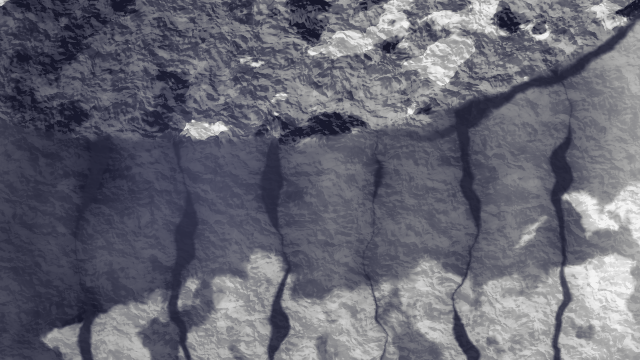
This texture is drawn by a WebGL 1 fragment shader. Its source:

```glsl
precision highp float;
uniform vec2 u_resolution;

const vec3 COOL_SHADOW = vec3(-0.012, -0.008, 0.065);
const vec3 VIOLET_HAZE = vec3(0.31, 0.32, 0.45);
const float CREVICE_TONE = 0.15;
const float PALE_TONE = 0.76;

vec2 hash2(vec2 p) {
  p = vec2(dot(p, vec2(127.1, 311.7)), dot(p, vec2(269.5, 183.3)));
  return fract(sin(p) * 43758.5);
}

mat2 rotation(float a) {
  return mat2(cos(a), sin(a), -sin(a), cos(a));
}

float cornerSlope(vec2 cell, vec2 offset) {
  return dot(hash2(cell) * 2.0 - 1.0, offset);
}

float gradientNoise(vec2 p) {
  vec2 i = floor(p), f = fract(p), e = vec2(1.0, 0.0);
  vec2 u = f * f * f * (f * (f * 6.0 - 15.0) + 10.0);
  float low = mix(cornerSlope(i, f), cornerSlope(i + e.xy, f - e.xy), u.x);
  float high = mix(cornerSlope(i + e.yx, f - e.yx), cornerSlope(i + e.xx, f - e.xx), u.x);
  return mix(low, high, u.y);
}

float fbm(vec2 p) {
  float sum = 0.0, amp = 0.6;
  mat2 turn = rotation(0.6);
  for (int i = 0; i < 5; i++) {
    sum += amp * gradientNoise(p);
    p = turn * p * 2.03 + 17.3;
    amp *= 0.5;
  }
  return sum;
}

// Flat chips: a random tone per cell, softened at the cell borders
float chips(vec2 p) {
  vec2 base = floor(p);
  float near = 9.0, next = 9.0, tone = 0.0;
  for (int y = -1; y <= 1; y++) {
    for (int x = -1; x <= 1; x++) {
      vec2 cell = base + vec2(float(x), float(y));
      float d = length(cell + hash2(cell) - p);
      if (d < near) {
        next = near;
        near = d;
        tone = hash2(cell + 41.7).x - 0.5;
      } else {
        next = min(next, d);
      }
    }
  }
  return tone * smoothstep(0.0, 0.16, next - near);
}

// Surface height with sharp creases
float relief(vec2 p) {
  return fbm(p * 7.0) - 0.6 * abs(fbm(p * vec2(11.0, 15.0) + 5.0));
}

float sideLight(vec2 p, vec2 toLight) {
  vec2 e = toLight * 0.0025;
  float slope = (relief(p - e) - relief(p + e)) * 40.0;
  return slope / (1.0 + abs(slope));
}

// Distance to one winding upright crevice of varying width
float crevice(vec2 p, float id) {
  float x = 0.25 + 0.262 * id + 0.026 * sin(p.y * 13.0 + id * 2.4);
  x += 0.07 * gradientNoise(vec2(p.y * 4.0, id * 7.3 + 0.5));
  x += 0.025 * gradientNoise(vec2(p.y * 15.0, id * 3.1 + 0.5));
  float swell = gradientNoise(vec2(p.y * 5.0 + 2.0, id * 5.7 + 0.5));
  return abs(p.x - x) - mix(-0.003, 0.025, smoothstep(-0.3, 0.35, swell));
}

float ceilingLine(float x) {
  float d = x - 0.72;
  return 0.6 + d * d * (d > 0.0 ? 0.32 : 0.12);
}

float glow(vec2 p, vec2 center, vec2 size) {
  vec2 d = (p - center) / size;
  return exp(-dot(d, d));
}

void main() {
  vec2 p = gl_FragCoord.xy / u_resolution.y;
  p.x *= 1.7778 * u_resolution.y / u_resolution.x;
  float grain = fbm(p * 9.0 + 3.0);
  vec2 warped = p + 0.035 * vec2(grain, fbm(p * 9.0 + 31.0));
  vec2 streaked = rotation(-0.35) * warped;

  // Zones: rough ceiling, smooth wall, pale ground
  float aboveLine = p.y - ceilingLine(p.x) + 0.06 * grain;
  float ceiling = smoothstep(-0.012, 0.012, aboveLine);
  float groundLine = 0.1 + 0.14 * smoothstep(0.0, 0.6, p.x) + 0.24 * smoothstep(1.35, 1.62, p.x);
  float ground = 1.0 - smoothstep(-0.012, 0.015, p.y - groundLine - 0.28 * fbm(warped * 3.5));
  ground *= smoothstep(-0.16, -0.03, fbm(streaked * 6.0 + 9.0)) * smoothstep(0.0, 0.14, p.x);

  // Wall and ground tones
  float wall = 0.26 + 0.14 * smoothstep(0.05, 1.0, p.x) + 0.06 * smoothstep(1.0, 1.7, p.x);
  wall += 0.16 * smoothstep(1.58, 1.78, p.x) + 0.12 * gradientNoise(warped * 4.5);
  float tone = mix(wall, 0.62 + 0.05 * p.x, ground);

  // Crevices with rounded shoulders
  float gap = 1.0;
  for (int i = 0; i < 6; i++) {
    gap = min(gap, crevice(warped, float(i)));
  }
  tone -= 0.11 * exp(-22.0 * max(gap, 0.0));
  float dark = 1.0 - smoothstep(-0.004, 0.008, gap);
  float overhang = 1.0 - smoothstep(0.008, 0.03, abs(aboveLine + 0.03 + 0.12 * gradientNoise(p * 5.0)));
  dark = max(dark, overhang * smoothstep(0.95, 1.35, p.x));
  tone = mix(tone, CREVICE_TONE, 0.9 * dark);

  // Ceiling with pale flakes and dark hollows
  float rough = mix(0.27, 0.47, smoothstep(0.05, 1.0, p.x));
  float flakes = fbm(streaked * vec2(6.0, 9.0)) - 0.22 + 0.22 * glow(p, vec2(1.25, 0.93), vec2(0.45, 0.2));
  float hollows = fbm(streaked * vec2(5.0, 8.0) + 23.0) + 0.15 * (1.0 - smoothstep(0.0, 0.7, p.x));
  rough = mix(rough, PALE_TONE, smoothstep(-0.01, 0.04, flakes));
  rough = mix(rough, CREVICE_TONE, 0.85 * smoothstep(0.12, 0.19, hollows));
  tone = mix(tone, rough, ceiling);

  // Chipped surface under light from the upper right
  float texture = mix(mix(0.09, 0.17, ground), 0.26, ceiling) * (1.0 - 0.75 * dark * (1.0 - ceiling));
  texture *= mix(0.6, 1.0, smoothstep(0.0, 0.7, p.x));
  float chipTone = chips(streaked * vec2(15.0, 27.0)) + 0.7 * chips(streaked * vec2(34.0, 58.0) + 7.0);
  tone += texture * (0.8 * sideLight(warped, normalize(vec2(0.6, 0.8))) + 0.6 * chipTone);
  tone += 0.24 * glow(p, vec2(1.7, 0.32), vec2(0.16, 0.24)) * ground;
  tone = clamp(tone, 0.1, 0.95);

  // Cool shadows and a violet veil
  vec3 color = vec3(tone) + COOL_SHADOW * (1.0 - smoothstep(0.2, 0.68, tone));
  float veil = 0.3 * glow(p, vec2(0.55, 0.5), vec2(0.28, 0.3));
  color = mix(color, VIOLET_HAZE, veil * (1.0 - smoothstep(0.4, 0.7, tone)));
  gl_FragColor = vec4(color, 1.0);
}
```
